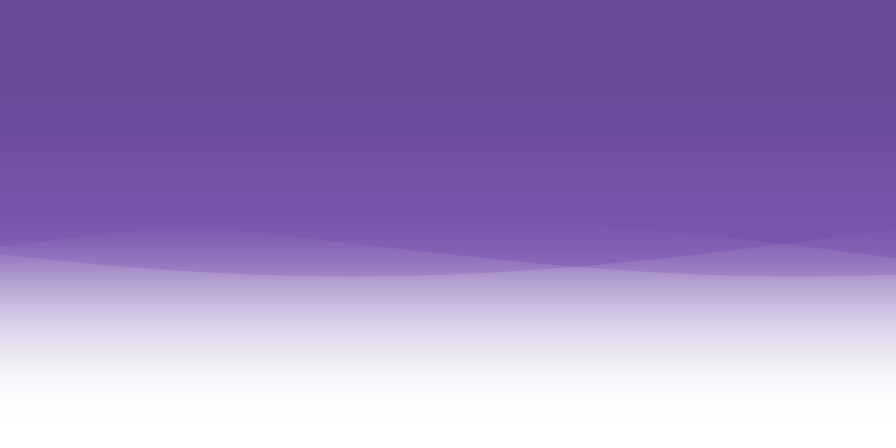
A WebGL 1 fragment shader for this background:

```glsl
precision highp float;

// A violet sky fading into white mist along three broad, overlapping waves.
// Each wave is a cosine crest; below it lies a white veil that thickens
// downwards, and the three veils are blended over a vertical gradient.

uniform vec2 u_resolution;

// Height of a wave: middle, swing, frequency and position of its extremum.
float crest(float x, float middle, float swing, float frequency, float center) {
    return middle + swing * cos(frequency * (x - center));
}

// Blend a white veil into the region below the crest.
vec3 addVeil(vec3 color, float y, float height, float density) {
    float edge = 0.75 / u_resolution.y;
    float inside = 1.0 - smoothstep(height - edge, height + edge, y);
    return mix(color, vec3(1.0), inside * density);
}

void main() {
    vec2 uv = gl_FragCoord.xy / u_resolution;

    // Sky: deep violet above, slightly brighter towards the waves.
    vec3 deepViolet = vec3(0.412, 0.291, 0.607);
    vec3 brightViolet = vec3(0.475, 0.335, 0.69);
    vec3 color = mix(brightViolet, deepViolet, smoothstep(0.45, 0.83, uv.y));

    // All veils share one density, from clear at mid-height to opaque below.
    float density = pow(clamp(1.0 - uv.y / 0.518, 0.0, 1.0), 1.4);

    // Waves: a central hill, a slope falling right and a wide valley.
    color = addVeil(color, uv.y, crest(uv.x, 0.409, 0.104, 2.611, 0.449), density);
    color = addVeil(color, uv.y, crest(uv.x, 0.4505, 0.0677, 3.333, -0.052), density);
    color = addVeil(color, uv.y, crest(uv.x, 0.487, -0.104, 2.611, 0.391), density);

    gl_FragColor = vec4(color, 1.0);
}
```
